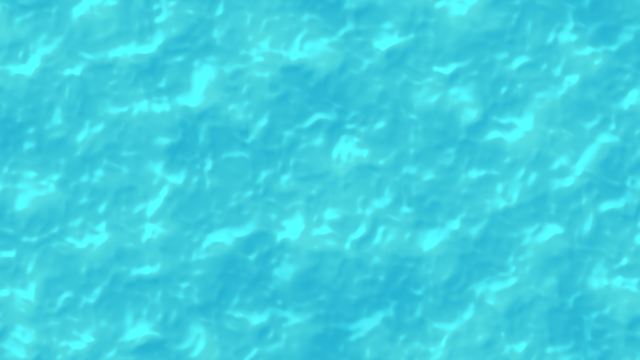
Reproduce this texture procedurally as a Shadertoy shader.

```glsl
// Soft turquoise water: small puffy bumps ride on a broad swell. Height
// tints the water from blue to teal, and slopes that face a light at the
// upper left are brightened and given soft, compact cyan glints.

const vec3 DEEP_BLUE = vec3(0.145, 0.710, 0.825);
const vec3 PALE_TEAL = vec3(0.325, 0.868, 0.885);
const vec3 GLINT_GAIN = vec3(0.010, 0.150, 0.160);
const vec2 LIGHT_DIR = vec2(-0.55, 0.835);

const float SWELL_FREQUENCY = 2.7;
const float BUMP_FREQUENCY = 7.8;

// Sine-free hash giving a gradient vector in [-1, 1]
vec2 hashGradient(vec2 cell) {
    vec3 q = fract(cell.xyx * vec3(0.1031, 0.1030, 0.0973));
    q += dot(q, q.yzx + 33.33);
    return 2.0 * fract((q.xx + q.yz) * q.zy) - 1.0;
}

// Gradient noise with a quintic fade
float gradientNoise(vec2 p) {
    vec2 cell = floor(p);
    vec2 f = p - cell;
    vec2 fade = f * f * f * (f * (f * 6.0 - 15.0) + 10.0);
    vec2 e = vec2(1.0, 0.0);
    float a = dot(hashGradient(cell), f);
    float b = dot(hashGradient(cell + e.xy), f - e.xy);
    float c = dot(hashGradient(cell + e.yx), f - e.yx);
    float d = dot(hashGradient(cell + e.xx), f - e.xx);
    return mix(mix(a, b, fade.x), mix(c, d, fade.x), fade.y);
}

// Swells the crests and flattens the troughs, with a soft crease between
float puff(float n, float amount) {
    return n + amount * (sqrt(n * n + 0.006) - 0.18);
}

// Bends the domain so that the bumps lose their regular outline
vec2 warp(vec2 p, float frequency, float strength) {
    vec2 q = p * frequency;
    return p + strength * vec2(gradientNoise(q + 17.3), gradientNoise(q + 61.8));
}

// Rotated octaves of puffed noise
float puffyNoise(vec2 p, int octaves, float gain, float puffAmount) {
    const mat2 TURN = mat2(0.8, 0.6, -0.6, 0.8);
    float height = 0.0;
    float amplitude = 1.0;
    for (int i = 0; i < octaves; i++) {
        height += amplitude * puff(gradientNoise(p), puffAmount);
        p = TURN * p * 2.05 + 9.7;
        amplitude *= gain;
    }
    return height;
}

// Height of the small bumps
float bumpHeight(vec2 p) {
    vec2 q = warp(p, 9.0, 0.025);
    return puffyNoise(q * BUMP_FREQUENCY + 40.0, 3, 0.47, 0.65);
}

// Slope towards the light, scaled to a spread of about one
float facing(vec2 p, float height, vec2 lightDir, float reach) {
    return (height - bumpHeight(p + lightDir * reach)) / (reach * 6.0);
}

// Soft glint that grows with the slope and never forms a flat patch
float softGlint(float slope, float threshold, float strength) {
    float x = max(slope - threshold, 0.0);
    return 1.0 - exp(-strength * x * x);
}

void mainImage(out vec4 fragColor, in vec2 fragCoord) {
    vec2 p = fragCoord / iResolution.y;

    float swell = puffyNoise(p * SWELL_FREQUENCY + 23.0, 2, 0.55, 0.0);
    float bumps = bumpHeight(p);
    float slope = facing(p, bumps, LIGHT_DIR, 0.014);

    // Body colour: blue hollows, teal crests, shaded bumps
    float tone = 0.61 + 0.72 * swell + 0.50 * bumps + 0.11 * slope;
    vec3 color = mix(DEEP_BLUE, PALE_TEAL, smoothstep(-0.15, 1.15, tone));

    // Glints, stronger on raised water
    float glint = softGlint(slope, 0.35, 0.42);
    glint *= mix(0.6, 1.1, smoothstep(-0.3, 0.4, swell + 0.5 * bumps));
    color += GLINT_GAIN * glint;

    fragColor = vec4(clamp(color, 0.0, 1.0), 1.0);
}
```
